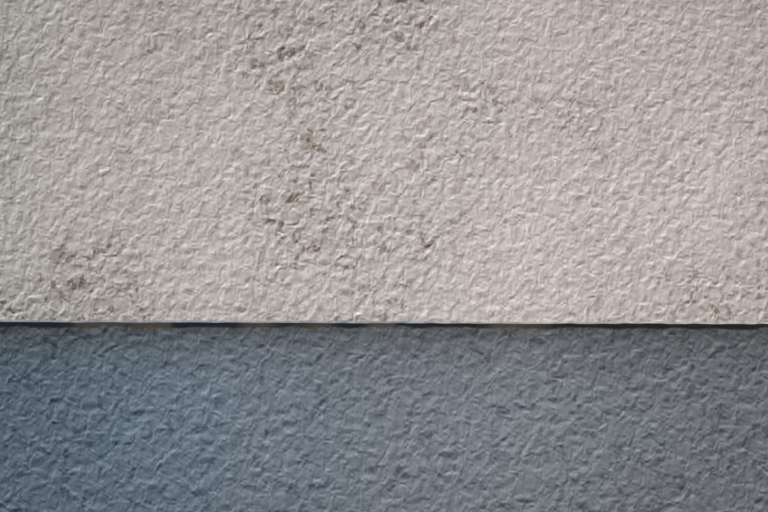
A Shadertoy shader for this texture:

```glsl
// Rough pale stucco wall overhanging a shaded blue-grey plaster base.

float hash(vec2 p) {
    vec3 q = fract(vec3(p.xyx) * 0.1031);
    q += dot(q, q.yzx + 33.33);
    return fract((q.x + q.y) * q.z);
}

float noise(vec2 p) {
    vec2 cell = floor(p);
    vec2 f = fract(p);
    f = f * f * (3.0 - 2.0 * f);
    float low = mix(hash(cell), hash(cell + vec2(1, 0)), f.x);
    float high = mix(hash(cell + vec2(0, 1)), hash(cell + vec2(1, 1)), f.x);
    return mix(low, high, f.y);
}

float fbm(vec2 p) {
    float sum = 0.0;
    float gain = 0.53;
    for (int i = 0; i < 4; i++) {
        sum += gain * noise(p);
        p = mat2(0.8, 0.6, -0.6, 0.8) * p * 2.03 + 17.3;
        gain *= 0.5;
    }
    return sum;
}

// Lumpy plaster height, warped so that grains lose the lattice shape
float grainHeight(vec2 p, float scale) {
    vec2 q = p * scale;
    q += 0.8 * vec2(noise(q * 0.6 + 5.0), noise(q * 0.6 + 41.0));
    return 0.65 * noise(q) + 0.35 * noise(q * 2.1 + 9.0);
}

// Slope toward the light: positive on lit faces, negative in creases
float relief(vec2 p, float scale, vec2 toLight) {
    return grainHeight(p, scale) - grainHeight(p + toLight * 0.36 / scale, scale);
}

vec3 upperWall(vec2 p, vec2 uv) {
    vec3 color = mix(vec3(0.685, 0.668, 0.650), vec3(0.715, 0.675, 0.660), uv.x);
    float stain = fbm(p * 5.0 + 3.0);
    color *= 1.0 + 0.16 * (stain - 0.5);

    // Broad light with dimmer upper corners
    vec2 fromCenter = (uv - vec2(0.58, 0.58)) * vec2(1.0, 1.1);
    color *= 1.045 - 0.30 * dot(fromCenter, fromCenter);

    float slope = relief(p, 88.0, normalize(vec2(-0.5, 0.8)));
    float pits = smoothstep(0.40, 0.20, grainHeight(p + 7.0, 72.0));
    float wear = smoothstep(0.58, 0.32, stain);
    color += slope * (0.40 + 0.12 * wear);
    color -= vec3(0.10, 0.11, 0.12) * pits * (0.5 + wear);
    return color + 0.035 * (noise(p * 240.0) - 0.5);
}

vec3 lowerWall(vec2 p, vec2 uv, float depth) {
    vec3 color = mix(vec3(0.360, 0.415, 0.465), vec3(0.415, 0.430, 0.455),
                     smoothstep(0.0, 0.75, uv.x));
    color *= 1.0 + 0.14 * (fbm(p * 4.0 + 21.0) - 0.5);

    // Soft light in the middle, falling away at the lower corners
    vec2 fromGlow = (uv - vec2(0.56, 0.20)) * vec2(1.0, 1.4);
    color *= 1.12 - 0.52 * dot(fromGlow, fromGlow);

    float slope = relief(p + 13.0, 82.0, normalize(vec2(-0.35, 0.9)));
    float pits = smoothstep(0.38, 0.18, grainHeight(p + 31.0, 65.0));
    color += slope * 0.36 - 0.07 * pits;
    color += 0.03 * (noise(p * 240.0 + 50.0) - 0.5);

    // Shade cast by the overhang, neutral close to the ledge
    float shade = exp(-depth / 0.040);
    float gray = dot(color, vec3(0.33));
    color = mix(color, vec3(gray), 0.65 * shade);
    return color * (1.0 - 0.36 * shade);
}

// Black gap below the ledge with patches of exposed brown
vec3 gapColor(vec2 p, vec2 uv) {
    float span = smoothstep(0.06, 0.12, uv.x) * smoothstep(0.80, 0.65, uv.x);
    float patches = smoothstep(0.55, 0.75, noise(vec2(p.x * 16.0, 4.0))) * span;
    return mix(vec3(0.12, 0.12, 0.125), vec3(0.29, 0.25, 0.21), patches);
}

void mainImage(out vec4 fragColor, in vec2 fragCoord) {
    vec2 uv = fragCoord / iResolution.xy;
    vec2 p = fragCoord / iResolution.y;
    float pixel = 1.0 / iResolution.y;

    // Almost level ledge with a little roughness
    float ledge = 0.3705 - 0.0024 * p.x + 0.0016 * (noise(vec2(p.x * 45.0, 2.0)) - 0.5);
    float above = p.y - ledge;
    float depth = max(-above, 0.0);

    vec3 upper = upperWall(p, uv);
    vec3 lower = lowerWall(p, uv, depth);

    // Thin chipped lip, cool at the left and pale at the right
    float lip = 1.0 - smoothstep(0.004 - pixel, 0.004 + pixel, above);
    float chips = noise(vec2(p.x * 95.0, 8.0));
    vec3 lipColor = mix(vec3(0.56, 0.60, 0.65), vec3(0.70, 0.69, 0.68),
                        smoothstep(0.45, 0.75, uv.x));
    lipColor *= 0.82 + 0.28 * chips;
    upper = mix(upper, lipColor, 0.75 * lip);

    float gapWidth = 0.005 + 0.005 * noise(vec2(p.x * 28.0, 6.0));
    float gap = 1.0 - smoothstep(gapWidth - 0.002, gapWidth + 0.004, depth);
    lower = mix(lower, gapColor(p, uv), 0.85 * gap);

    vec3 color = mix(lower, upper, smoothstep(-pixel, pixel, above));
    fragColor = vec4(clamp(color, 0.0, 1.0), 1.0);
}
```
